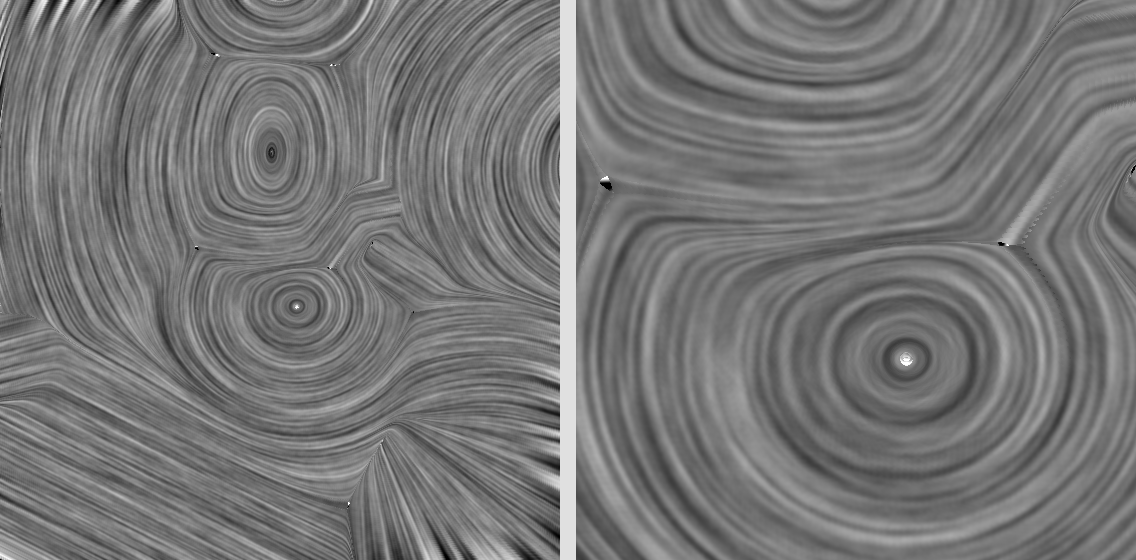
Left, the full canvas; right, a detail of the centre.
This texture is drawn by a Shadertoy shader. Its source:

```glsl
// Grey line integral convolution: fine noise smeared along a swirling flow field.
#define GRAIN 230.0       // noise cells across the canvas
#define EDGE_GRAIN 85.0   // coarser cells for streaks that leave the canvas
#define STEPS 20          // samples traced to each side
#define STRIDE 0.004      // distance between samples
#define SEAM 3.0          // sharpness of the borders between flow regions
#define CRACK 0.09        // coherence below which a streak breaks off
#define MID_GREY 0.465
#define CONTRAST 1.75

float hash(vec2 cell) {
    vec3 h = fract(vec3(cell.xyx) * 0.1031);
    h += dot(h, h.yzx + 33.33);
    return fract((h.x + h.y) * h.z);
}

float grain(vec2 p) {
    vec2 cell = floor(p), f = fract(p);
    f = f * f * (3.0 - 2.0 * f);
    float low = mix(hash(cell), hash(cell + vec2(1, 0)), f.x);
    float high = mix(hash(cell + vec2(0, 1)), hash(cell + vec2(1, 1)), f.x);
    return mix(low, high, f.y);
}

// Flow regions: xy is the weighted direction at double angle, z the weight
float influence(vec2 p, vec2 anchor, float reach) {
    vec2 d = (p - anchor) / reach;
    return exp(-SEAM * dot(d, d));
}

vec3 arcs(vec2 p, vec2 centre, float aspect, vec2 anchor, float reach) {
    vec2 d = p - centre;
    vec2 t = vec2(-aspect * d.y, d.x);
    vec2 twice = vec2(t.x * t.x - t.y * t.y, 2.0 * t.x * t.y) / (dot(t, t) + 1e-7);
    return influence(p, anchor, reach) * vec3(twice, 1.0);
}

vec3 rays(vec2 p, vec2 centre, vec2 anchor, float reach) {
    return arcs(p, centre, 1.0, anchor, reach) * vec3(-1, -1, 1);
}

vec3 straight(vec2 p, float degrees, vec2 anchor, float reach) {
    float a = 2.0 * radians(degrees);
    return influence(p, anchor, reach) * vec3(cos(a), sin(a), 1.0);
}

// Unit flow direction in xy, coherence of the blended regions in z
vec3 flow(vec2 p) {
    vec3 f = vec3(0);
    // Large side arcs
    f += arcs(p, vec2(0.52, 0.70), 0.75, vec2(0.12, 0.72), 0.22);
    f += arcs(p, vec2(1.15, 0.70), 1.30, vec2(0.90, 0.72), 0.22);
    // Column of eddies: top bowl, upper eye, middle bowl, lower eye
    f += arcs(p, vec2(0.50, 1.04), 1.30, vec2(0.50, 0.97), 0.13);
    f += arcs(p, vec2(0.485, 0.727), 0.35, vec2(0.485, 0.77), 0.16);
    f += arcs(p, vec2(0.48, 0.85), 1.00, vec2(0.47, 0.57), 0.10);
    f += arcs(p, vec2(0.53, 0.453), 1.20, vec2(0.50, 0.38), 0.20);
    // Lower drift, wave and fan
    f += straight(p, 153.0, vec2(0.28, 0.12), 0.22);
    f += arcs(p, vec2(0.87, 0.0), 1.00, vec2(0.87, 0.35), 0.13);
    f += rays(p, vec2(0.64, 0.30), vec2(0.86, 0.12), 0.16);
    // Small disturbances between the regions
    f += straight(p, 10.0, vec2(0.67, 0.63), 0.05);
    f += straight(p, 55.0, vec2(0.59, 0.58), 0.07);
    f += straight(p, 150.0, vec2(0.72, 0.52), 0.06);
    f += straight(p, 15.0, vec2(0.03, 0.36), 0.06);
    float angle = 0.5 * atan(f.y, f.x + 1e-20);
    return vec3(cos(angle), sin(angle), length(f.xy) / (f.z + 1e-20));
}

// Sum of the noise along one half of a streamline, with its sample weight
vec2 trace(vec2 p, vec2 dir) {
    vec2 total = vec2(0);
    for (int i = 0; i < STEPS; i++) {
        vec3 f = flow(p + 0.5 * STRIDE * dir);
        float turn = dot(f.xy, dir);
        if (f.z < CRACK || abs(turn) < 0.6) break;
        dir = turn < 0.0 ? -f.xy : f.xy;
        p += STRIDE * dir;
        vec2 inside = clamp(p, 0.0, 1.0);
        if (inside != p) {
            // Hold the border value, mostly at two opposite corners
            float hold = smoothstep(0.45, 0.9, abs(inside.x - inside.y));
            hold = (0.1 + 0.9 * hold) * float(STEPS - i);
            total += hold * vec2(grain(inside * EDGE_GRAIN), 1.0);
            break;
        }
        total += vec2(grain(p * GRAIN), 1.0);
    }
    return total;
}

void mainImage(out vec4 fragColor, in vec2 fragCoord) {
    vec2 p = fragCoord / iResolution.xy;
    vec2 dir = flow(p).xy;
    vec2 total = vec2(grain(p * GRAIN), 1.0) + trace(p, dir) + trace(p, -dir);
    float grey = MID_GREY + CONTRAST * (total.x / total.y - 0.5);
    fragColor = vec4(vec3(clamp(grey, 0.0, 1.0)), 1.0);
}
```
